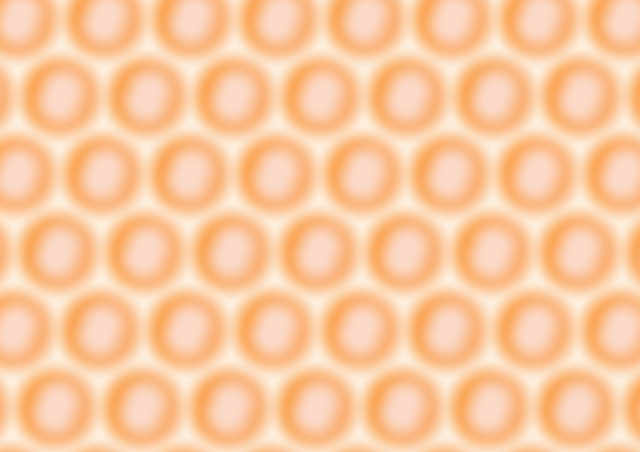
Give the GLSL for this pattern, as a Shadertoy shader.

```glsl
#define PITCH 0.1919              // dot spacing, in canvas heights
#define ROW_STEP 0.8985           // row spacing, in pitches
#define ROW_DRIFT -0.0134         // sideways creep per row, in pitches
#define ORIGIN vec2(0.2155, 0.2155) // first dot from the top left, in pitches
#define DISC_FADE vec2(0.300, 0.590)
#define CORE_FADE vec2(0.070, 0.365)
#define CORE_AXIS vec2(0.022, 0.058)
#define WEAR 0.004
#define CREAM vec3(0.992, 0.938, 0.872)
#define DEEP_ORANGE vec3(0.982, 0.635, 0.310)
#define PEACH vec3(0.980, 0.682, 0.440)
#define PINK vec3(0.984, 0.850, 0.780)

vec2 hash22(vec2 p) {
    vec3 h = fract(p.xyx * vec3(0.1031, 0.1030, 0.0973));
    h += dot(h, h.yzx + 33.33);
    return fract((h.xx + h.yz) * h.zy);
}

// Distance to a segment running from -a to a
float segmentDistance(vec2 p, vec2 a) {
    return length(p - a * clamp(dot(p, a) / dot(a, a), -1.0, 1.0));
}

// Orange ring, deeper on the left, around a slanted pink core
vec3 dotColor(vec2 p) {
    vec3 ring = mix(DEEP_ORANGE, PEACH, smoothstep(-0.40, 0.14, p.x - 0.2 * p.y));
    float core = 1.0 - smoothstep(CORE_FADE.x, CORE_FADE.y, segmentDistance(p, CORE_AXIS));
    return mix(ring, PINK, core);
}

void mainImage(out vec4 fragColor, in vec2 fragCoord) {
    vec2 uv = fragCoord / iResolution.y;
    vec2 p = vec2(uv.x, 1.0 - uv.y) / PITCH - ORIGIN;
    float nearestRow = round(p.y / ROW_STEP);

    // Blend the soft edges of all neighbouring dots
    vec3 tint = vec3(0.0);
    float weight = 0.0;
    float gap = 1.0;
    for (int j = -1; j <= 1; j++) {
        float row = nearestRow + float(j);
        float offset = 0.5 * mod(row, 2.0) + ROW_DRIFT * row;
        float nearestColumn = round(p.x - offset);
        for (int i = -1; i <= 1; i++) {
            float column = nearestColumn + float(i);
            vec2 jitter = WEAR * (hash22(vec2(column, row) + 17.0) - 0.5);
            vec2 local = p - vec2(column + offset, row * ROW_STEP) - jitter;
            local.y = -local.y;
            float cover = 1.0 - smoothstep(DISC_FADE.x, DISC_FADE.y, length(local));
            tint += cover * (dotColor(local) + jitter.x);
            weight += cover;
            gap *= 1.0 - cover;
        }
    }

    vec3 color = mix(CREAM, tint / max(weight, 1e-4), 1.0 - gap);
    fragColor = vec4(color, 1.0);
}
```
